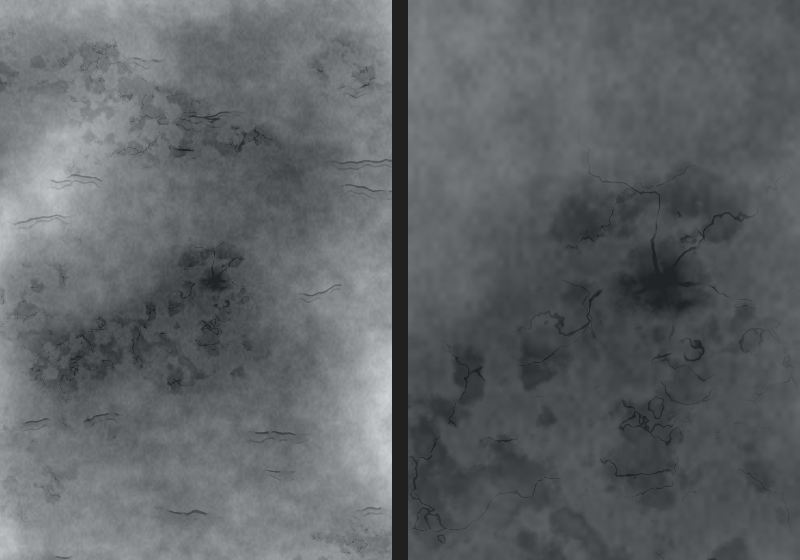
Left, the full canvas; right, a detail of the centre.
This texture is drawn by a WebGL 2 fragment shader. Its source:

```glsl
#version 300 es
precision highp float;
// Weathered grey plaster: cloudy tone, pale edges, stains and fine dark cracks.
uniform vec2 u_resolution;
out vec4 fragColor;

float hash(vec2 p) {
  vec3 q = fract(p.xyx * vec3(0.1031, 0.1030, 0.0973));
  q += dot(q, q.yzx + 33.33);
  return fract((q.x + q.y) * q.z);
}

vec2 hash2(vec2 p) {
  return vec2(hash(p), hash(p + 47.3));
}

float valueNoise(vec2 p) {
  vec2 cell = floor(p), f = fract(p);
  f = f * f * (3.0 - 2.0 * f);
  float low = mix(hash(cell), hash(cell + vec2(1, 0)), f.x);
  float high = mix(hash(cell + vec2(0, 1)), hash(cell + vec2(1, 1)), f.x);
  return mix(low, high, f.y);
}

float fbm(vec2 p) {
  float sum = 0.0, amplitude = 0.5;
  for (int i = 0; i < 6; i++) {
    sum += amplitude * valueNoise(p);
    p = mat2(1.6, 1.2, -1.2, 1.6) * p + 17.7;
    amplitude *= 0.52;
  }
  return sum;
}

// Distance gap between the two nearest cell points; zero on cell borders.
float cellBorder(vec2 p) {
  vec2 cell = floor(p);
  float nearest = 9.0, second = 9.0;
  for (int y = -1; y <= 1; y++)
    for (int x = -1; x <= 1; x++) {
      vec2 c = cell + vec2(x, y);
      float d = length(c + hash2(c) - p);
      second = min(second, max(nearest, d));
      nearest = min(nearest, d);
    }
  return second - nearest;
}

float glow(vec2 p, vec2 center, vec2 radius) {
  vec2 d = (p - center) / radius;
  return exp(-dot(d, d));
}

float line(float dist, float width, float soft) {
  return 1.0 - smoothstep(width, width + soft, abs(dist));
}

// Broad light and dark areas, in 0..1 coordinates.
float cloudTone(vec2 uv, vec2 p) {
  vec2 w = uv + 0.16 * (vec2(fbm(p * 5.0), fbm(p * 5.0 + 31.0)) - 0.5);
  float tone = 0.485;
  tone -= 0.16 * glow(w, vec2(0.54, 0.44), vec2(0.30, 0.17));
  tone -= 0.12 * glow(w, vec2(0.70, 0.70), vec2(0.18, 0.14));
  tone -= 0.13 * glow(w, vec2(0.62, 0.95), vec2(0.20, 0.10));
  tone -= 0.08 * glow(w, vec2(0.28, 0.34), vec2(0.20, 0.10));
  tone += 0.20 * glow(w, vec2(0.15, 0.68), vec2(0.15, 0.10));
  tone += 0.08 * glow(w, vec2(0.34, 0.88), vec2(0.14, 0.08));
  tone += 0.15 * glow(w, vec2(0.98, 0.38), vec2(0.16, 0.18));
  // Pale worn rim, strongest at the sides
  float side = min(w.x, 1.0 - w.x), cap = min(w.y, 1.0 - w.y);
  float rim = exp(-max(side, 0.0) / 0.06) + 0.4 * exp(-max(cap, 0.0) / 0.04);
  return tone + 0.22 * rim * smoothstep(0.25, 0.65, fbm(p * 4.0 + 9.0));
}

// Scattered, nearly level scratches with a smear below each.
float scratches(vec2 p, vec2 warp, float grain, float soft) {
  float dark = 0.0;
  for (int i = 0; i < 18; i++) {
    float id = float(i);
    vec2 d = p - hash2(vec2(id * 7.1, 3.7)) * vec2(0.7, 1.0) + warp * 0.022;
    float reach = mix(0.025, 0.10, hash(vec2(id, 8.0)));
    float wave = 0.0025 * sin(d.x * 70.0 + id) + 0.001 * sin(d.x * 210.0 + id * 3.0);
    float y = d.y + wave - d.x * 0.25 * (hash(vec2(id, 5.0)) - 0.4);
    float taper = 1.0 - smoothstep(0.4, 1.0, abs(d.x) / reach);
    float gap = 0.008 + 0.007 * hash(vec2(id, 2.0));
    float strokes = line(y, 0.0004, soft) + 0.6 * line(y + gap + wave, 0.0003, soft);
    float smear = smoothstep(-0.018, 0.0, y) * (1.0 - smoothstep(0.0, 0.003, y));
    dark += taper * (strokes * smoothstep(0.34, 0.5, grain) + 0.5 * smear * grain);
  }
  return min(dark, 1.3);
}

// Dark pit with wandering radial cracks.
float pit(vec2 d, float grain, float wander, float soft) {
  float r = length(d);
  float core = 1.0 - smoothstep(0.002, 0.026, r + 0.05 * (grain - 0.5));
  float ray = abs(sin(2.5 * atan(d.y, d.x) + 7.0 * wander)) * r / 2.5;
  float fade = 1.0 - smoothstep(0.03, 0.12, r);
  return core + 0.7 * line(ray, 0.0003, soft) * fade * smoothstep(0.36, 0.5, grain);
}

void main() {
  vec2 uv = gl_FragCoord.xy / u_resolution;
  vec2 p = gl_FragCoord.xy / u_resolution.y;
  float soft = 0.0006 + 1.0 / u_resolution.y;
  float grain = fbm(p * 45.0);
  vec2 warp = vec2(fbm(p * 16.0), fbm(p * 16.0 + 63.0)) - 0.5;

  // Clouds and mottling
  float tone = cloudTone(uv, p);
  tone += 0.22 * (fbm(p * vec2(6.0, 8.0) + 20.0) - 0.5);
  tone += 0.13 * (grain - 0.5) + 0.04 * (valueNoise(p * vec2(260.0, 200.0)) - 0.5);

  // Stains with a web of hairline cracks
  float patches = smoothstep(0.48, 0.68, fbm(p * vec2(5.0, 8.0) + 4.0));
  float web = line(cellBorder(p * vec2(11.0, 20.0) + warp * 2.2) / 20.0, 0.0003, soft);
  tone -= patches * (0.12 * smoothstep(0.42, 0.66, grain) + 0.09 * web * smoothstep(0.4, 0.6, grain));

  // Larger damage
  tone -= 0.13 * scratches(p, warp, grain, soft);
  tone -= 0.16 * pit(p - vec2(0.385, 0.5), grain, fbm(p * 13.0), soft);

  tone = clamp(tone, 0.14, 0.86);
  fragColor = vec4(tone + vec3(-0.012, 0.0, 0.012), 1.0);
}
```
